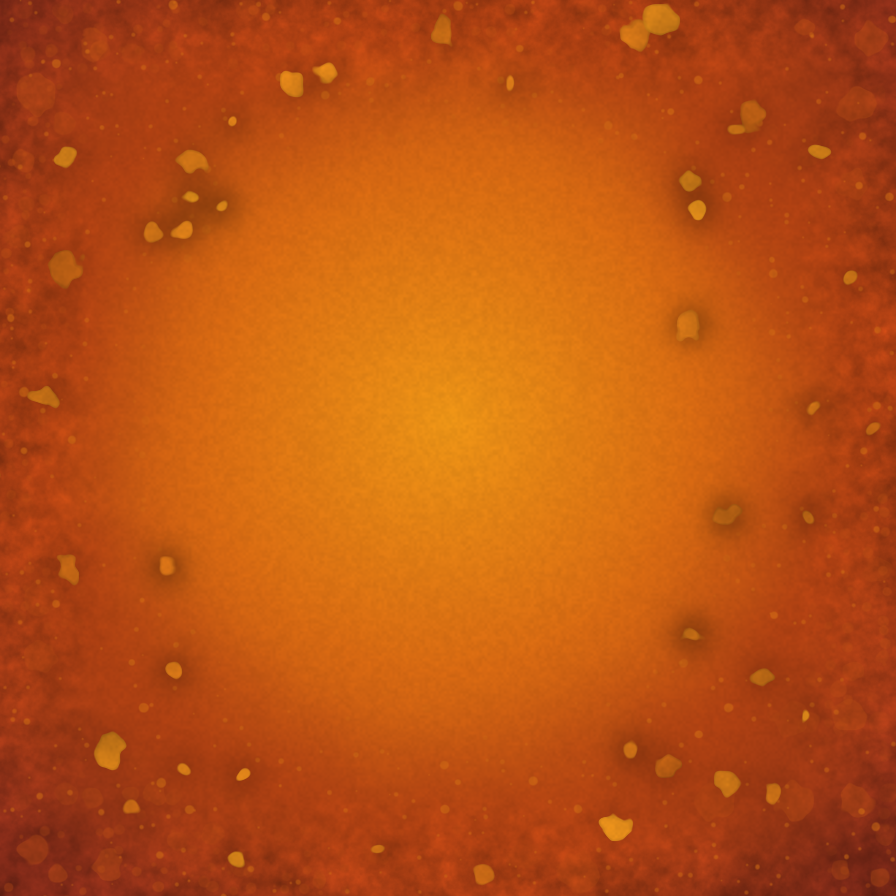
This background is drawn by a Shadertoy shader. Its source:

```glsl
// A glowing amber backdrop that darkens to rust and maroon at the rim.
// Radial colour ramps carry the glow; noise adds mottling and grain, hashed
// grids scatter faint spots, and a loop strews gold flecks around a ring.

float hash(vec2 p) {
    vec3 q = fract(p.xyx * 0.1031);
    q += dot(q, q.yzx + 33.33);
    return fract((q.x + q.y) * q.z);
}

float noise(vec2 p) {
    vec2 i = floor(p), f = fract(p);
    f = f * f * (3.0 - 2.0 * f);
    return mix(mix(hash(i), hash(i + vec2(1, 0)), f.x),
               mix(hash(i + vec2(0, 1)), hash(i + vec2(1, 1)), f.x), f.y);
}

float fbm(vec2 p) {
    float sum = 0.0, weight = 0.5;
    for (int i = 0; i < 5; i++) {
        sum += weight * noise(p);
        p = mat2(1.6, 1.2, -1.2, 1.6) * p + 7.3;
        weight *= 0.5;
    }
    return sum;
}

// One lumpy spot per chosen grid cell, kept inside its cell
float spots(vec2 uv, float cells, float density, float lump) {
    vec2 id = floor(uv * cells);
    vec2 seed = id + cells;
    float radius = mix(0.08, 0.3, hash(seed + 7.0));
    vec2 jitter = vec2(hash(seed + 31.0), hash(seed + 57.0)) - 0.5;
    vec2 center = 0.5 + jitter * (0.86 - 2.0 * radius);
    float dist = length(fract(uv * cells) - center) - radius + (lump - 0.5) * 0.12;
    float soft = cells * 1.2 / iResolution.y;
    return step(hash(seed), density) * (1.0 - smoothstep(-soft, soft, dist));
}

void mainImage(out vec4 fragColor, in vec2 fragCoord) {
    vec2 uv = fragCoord / iResolution.xy;
    float lump = noise(uv * 95.0);
    float mottle = fbm(uv * 16.0) - 0.48;
    float cloud = fbm(uv * 5.0 + 20.0) - 0.48;

    // Glow, from gold at the heart to maroon in the corners
    float rim = length(uv - vec2(0.5, 0.53));
    float ramp = rim + cloud * 0.09 * smoothstep(0.1, 0.5, rim);
    vec3 color = mix(vec3(0.92, 0.575, 0.085), vec3(0.84, 0.41, 0.07), min(ramp / 0.28, 1.0));
    color = mix(color, vec3(0.68, 0.25, 0.07), smoothstep(0.26, 0.47, ramp));
    color = mix(color, vec3(0.48, 0.155, 0.09), smoothstep(0.44, 0.72, ramp));

    // Worn patches near the edges
    vec2 side = abs(uv - 0.5);
    float border = smoothstep(0.34, 0.5, max(side.x, side.y));
    color *= 1.0 + border * (mottle * 0.35 + (fbm(uv * 70.0) - 0.48) * 0.45);

    // Faint spots in clusters, large ones toward the corners
    float patchy = smoothstep(-0.1, 0.12, cloud);
    float outer = smoothstep(0.43, 0.6, rim);
    vec3 ember = vec3(0.78, 0.34, 0.08);
    color = mix(color, ember, 0.30 * outer * spots(uv, 13.0, 0.4, lump));
    color = mix(color, ember, 0.32 * outer * patchy * spots(uv + 0.37, 24.0, 0.55, lump));
    color = mix(color, ember, 0.30 * border * patchy * spots(uv + 0.71, 48.0, 0.5, lump));

    // Tiny bright specks over the middle ring and beyond
    float ring = smoothstep(0.27, 0.42, rim);
    color = mix(color, vec3(0.82, 0.43, 0.08), 0.55 * ring * spots(uv + 0.13, 60.0, 0.05, lump));
    color = mix(color, vec3(0.82, 0.43, 0.08), 0.45 * ring * spots(uv + 0.59, 110.0, 0.06, lump));

    // Gold flecks with soft shadows, denser along the diagonals
    float soft = 1.2 / iResolution.y;
    for (int i = 0; i < 46; i++) {
        float k = float(i);
        float angle = k * 2.39996;
        angle += 0.15 * sin(4.0 * angle) + 0.2 * (hash(vec2(k, 3.0)) - 0.5);
        float reach = mix(0.29, 0.54, sqrt(hash(vec2(k, 11.0))));
        vec2 offset = uv - 0.5 - reach * vec2(cos(angle), sin(angle));
        float shade = 1.0 - smoothstep(0.3, 0.5, reach);
        color *= 1.0 - (0.08 + 0.2 * shade) * exp(-dot(offset, offset) * 1600.0);

        float turn = 6.2832 * hash(vec2(k, 23.0));
        offset *= mat2(cos(turn), -sin(turn), sin(turn), cos(turn));
        offset.y *= mix(1.0, 1.6, hash(vec2(k, 37.0)));
        float size = mix(0.006, 0.019, pow(hash(vec2(k, 41.0)), 1.4));
        float dist = length(offset) - size + (lump - 0.5) * size * 0.8;
        float fleck = 1.0 - smoothstep(-soft, soft, dist);
        vec3 gold = mix(vec3(0.76, 0.39, 0.08), vec3(0.85, 0.55, 0.10), hash(vec2(k, 53.0)));
        gold *= 1.0 + 0.5 * mottle - 0.12 * smoothstep(-0.3 * size, 0.0, dist);
        color = mix(color, gold, 0.88 * fleck);
    }

    // Fine paper grain
    float grain = noise(uv * 330.0) + noise(uv * 170.0 + 9.0) - 1.0;
    color *= 1.0 + 0.045 * grain;
    fragColor = vec4(clamp(color, 0.0, 1.0), 1.0);
}
```
